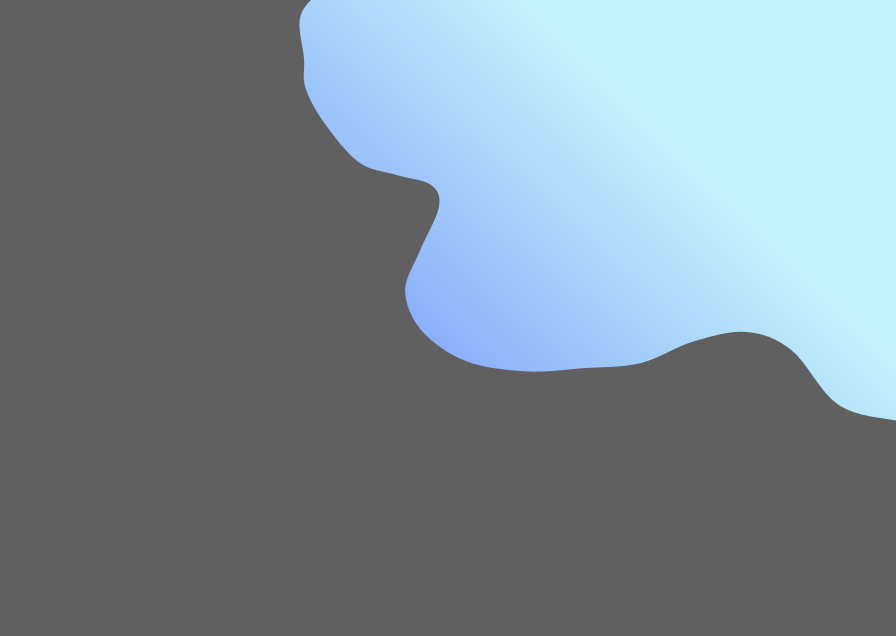
A Shadertoy shader for this background:

```glsl
const vec3 GREY = vec3(0.376);
const vec3 BLUE = vec3(0.545, 0.685, 0.980);
const vec3 CYAN = vec3(0.765, 0.953, 0.984);

// Gradient axis and its span, in units of the canvas height
const vec2 GRADIENT_AXIS = vec2(0.695, 0.718);
const float GRADIENT_START = 0.800;
const float GRADIENT_END = 1.291;

// Spline knots of the blob's edge, from the top border to the right border
const int KNOT_COUNT = 24;
const int STEPS_PER_SPAN = 8;
const vec2 KNOTS[KNOT_COUNT] = vec2[KNOT_COUNT](
    vec2(0.568, 1.055), vec2(0.522, 1.018), vec2(0.489, 1.000), vec2(0.471, 0.967),
    vec2(0.478, 0.908), vec2(0.480, 0.863), vec2(0.509, 0.808), vec2(0.564, 0.745),
    vec2(0.623, 0.725), vec2(0.678, 0.709), vec2(0.690, 0.674), vec2(0.659, 0.603),
    vec2(0.637, 0.542), vec2(0.663, 0.480), vec2(0.733, 0.432), vec2(0.828, 0.416),
    vec2(0.916, 0.421), vec2(1.007, 0.429), vec2(1.090, 0.463), vec2(1.174, 0.478),
    vec2(1.245, 0.449), vec2(1.319, 0.363), vec2(1.419, 0.337), vec2(1.520, 0.322)
);

vec2 catmullRom(vec2 a, vec2 b, vec2 c, vec2 d, float t) {
    vec2 linear = c - a;
    vec2 quadratic = 2.0 * a - 5.0 * b + 4.0 * c - d;
    vec2 cubic = 3.0 * (b - c) + d - a;
    return b + 0.5 * t * (linear + t * (quadratic + t * cubic));
}

float segmentDistance(vec2 p, vec2 a, vec2 b) {
    vec2 ab = b - a;
    float along = clamp(dot(p - a, ab) / dot(ab, ab), 0.0, 1.0);
    return length(p - a - along * ab);
}

// True if a ray from p towards the left meets the segment
bool crossesLeftRay(vec2 p, vec2 a, vec2 b) {
    if ((a.y > p.y) == (b.y > p.y)) return false;
    return mix(a.x, b.x, (p.y - a.y) / (b.y - a.y)) < p.x;
}

// Signed distance to the blob, negative inside
float blobDistance(vec2 p) {
    float nearest = 1e3;
    float side = 1.0;
    vec2 previous = KNOTS[1];
    for (int i = 1; i < KNOT_COUNT - 2; i++) {
        for (int j = 1; j <= STEPS_PER_SPAN; j++) {
            float t = float(j) / float(STEPS_PER_SPAN);
            vec2 current = catmullRom(KNOTS[i - 1], KNOTS[i], KNOTS[i + 1], KNOTS[i + 2], t);
            nearest = min(nearest, segmentDistance(p, previous, current));
            if (crossesLeftRay(p, previous, current)) side = -side;
            previous = current;
        }
    }
    return side * nearest;
}

void mainImage(out vec4 fragColor, in vec2 fragCoord) {
    vec2 p = fragCoord / iResolution.y;
    float pixel = 1.0 / iResolution.y;

    // Diagonal gradient that settles into flat cyan
    float blend = (dot(p, GRADIENT_AXIS) - GRADIENT_START) / (GRADIENT_END - GRADIENT_START);
    vec3 blobColor = mix(BLUE, CYAN, clamp(blend, 0.0, 1.0));

    // Blob over the plain ground, with a one-pixel smooth edge
    float coverage = clamp(0.5 - blobDistance(p) / pixel, 0.0, 1.0);
    fragColor = vec4(mix(GREY, blobColor, coverage), 1.0);
}
```
